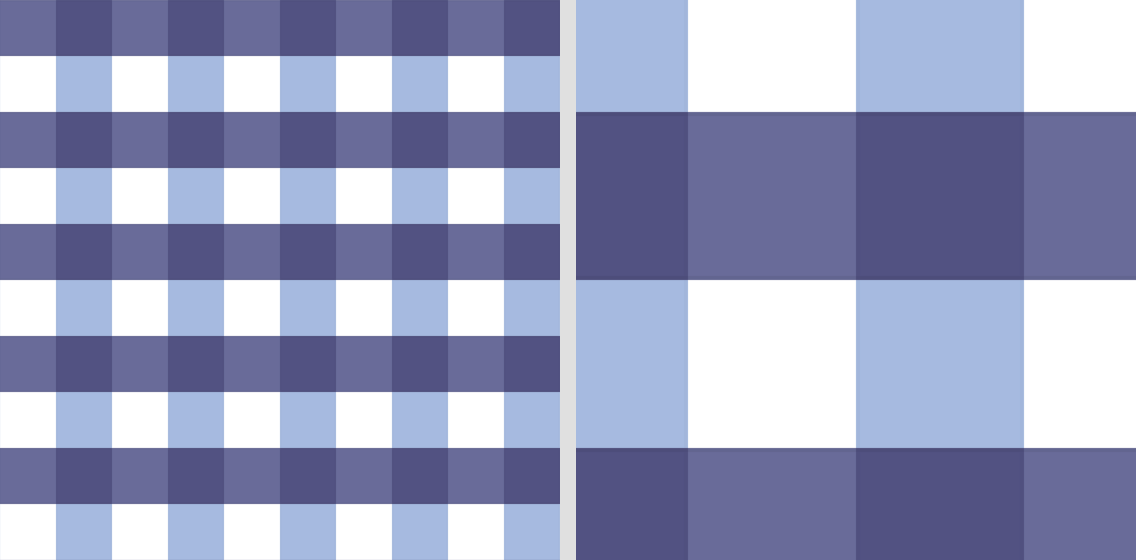
Left: the whole. Right: its middle third, enlarged.
Write a WebGL 1 fragment shader that draws this pattern.

```glsl
precision highp float;
// Gingham check: translucent indigo rows woven over pale blue columns on white.

uniform vec2 u_resolution;

const float REPEATS = 5.0;
const vec3 WHITE  = vec3(1.0);
const vec3 BLUE   = vec3(0.65, 0.73, 0.88);
const vec3 SLATE  = vec3(0.41, 0.42, 0.60);
const vec3 INDIGO = vec3(0.32, 0.32, 0.51);
const float EDGE_WIDTH = 0.012;  // in repeats
const float EDGE_SHADE = 0.06;

// Signed distance to the border of the band filling the second half
// of each repeat; positive inside.
float bandDistance(float t) {
  return 0.25 - abs(fract(t - 0.25) - 0.5);
}

// Antialiased coverage for a signed distance.
float coverage(float dist, float softness) {
  return clamp(dist / softness + 0.5, 0.0, 1.0);
}

// Thin line just inside a band's border.
float edgeLine(float dist, float width, float softness) {
  return coverage(dist, softness) - coverage(dist - width, softness);
}

void main() {
  vec2 uv = gl_FragCoord.xy / u_resolution;
  vec2 cell = uv * REPEATS;
  vec2 softness = 1.2 * REPEATS / u_resolution;

  float columnDist = bandDistance(cell.x);
  float rowDist = bandDistance(cell.y);
  float column = coverage(columnDist, softness.x);
  float row = coverage(rowDist, softness.y);

  // Rows overlay columns; each crossing has its own blended tone.
  vec3 ground = mix(WHITE, BLUE, column);
  vec3 overlay = mix(SLATE, INDIGO, column);
  vec3 color = mix(ground, overlay, row);

  // Faint darker borders, stronger along the rows.
  float rowEdge = edgeLine(rowDist, EDGE_WIDTH, softness.y);
  float columnEdge = edgeLine(columnDist, EDGE_WIDTH, softness.x);
  color *= 1.0 - EDGE_SHADE * max(rowEdge, 0.4 * columnEdge);

  gl_FragColor = vec4(color, 1.0);
}
```
